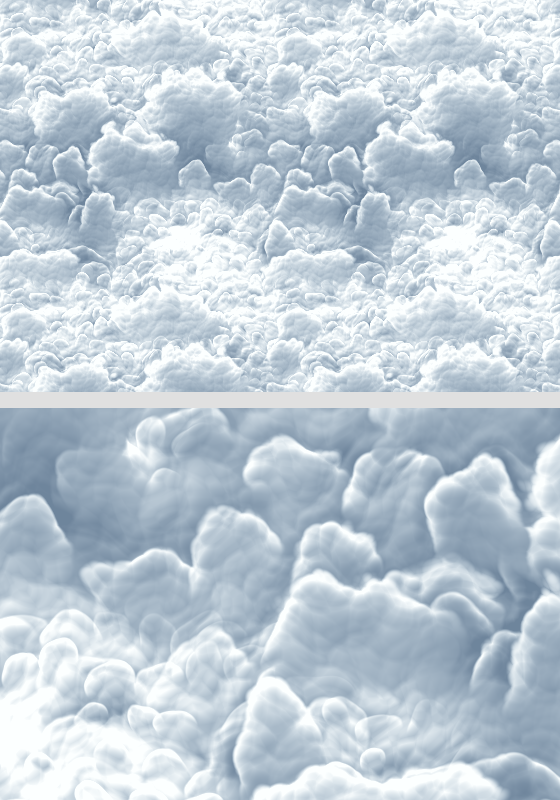
Top, the full canvas; bottom, a detail of the centre.
Give the GLSL for this texture, as a Shadertoy shader.

```glsl
// Billowing pale clouds on a seamless square tile, repeated about twice across.
// Rough domes are painted from back to front, each with a lit crown and a misty
// foot, over a broad light map; cellular noise adds the fine lumpy relief.

#define TILE 0.492                      // tile side, in canvas widths
#define SHADOW vec3(0.475, 0.56, 0.645)
#define LIGHT vec3(0.965, 0.983, 0.988)
#define MIST vec3(0.03, 0.06, 0.07)     // extra tint of the middle tones
#define RELIEF 0.021                    // strength of the fine lighting
#define RIM 4.0                         // sharpness of the lit crowns
#define ROUGHNESS 0.75                  // lumpiness of the outlines
#define CONTRAST 1.3
#define EXPOSURE 0.05
#define TAU 6.2831853

// Large domes: centre and radii in tile units, y down, back to front
const vec4 BOULDERS[11] = vec4[11](
    vec4(0.60, 0.17, 0.17, 0.11), vec4(0.08, 0.20, 0.07, 0.07),
    vec4(0.03, 0.30, 0.07, 0.06), vec4(0.28, 0.46, 0.14, 0.14),
    vec4(0.71, 0.44, 0.17, 0.17), vec4(0.48, 0.62, 0.15, 0.15),
    vec4(0.26, 0.62, 0.05, 0.08), vec4(0.11, 0.76, 0.10, 0.08),
    vec4(0.36, 0.80, 0.06, 0.11), vec4(0.01, 0.91, 0.05, 0.08),
    vec4(0.13, 0.98, 0.15, 0.07));

// Soft spots of light and shade: centre, radius, amount
const vec4 SPOTS[10] = vec4[10](
    vec4(0.73, 0.62, 0.12, -0.30), vec4(0.27, 0.74, 0.10, -0.25),
    vec4(0.33, 0.91, 0.12, -0.38), vec4(0.12, 0.55, 0.10, -0.12),
    vec4(0.70, 0.84, 0.15, 0.45), vec4(0.86, 0.51, 0.05, 0.45),
    vec4(0.96, 0.91, 0.05, -0.40), vec4(0.48, 0.49, 0.07, 0.30),
    vec4(0.44, 0.27, 0.06, 0.18), vec4(0.12, 0.40, 0.05, 0.25));

vec2 hash2(vec2 cell, float count) {
    cell = mod(cell, count);
    vec2 k = vec2(dot(cell, vec2(127.1, 311.7)), dot(cell, vec2(269.5, 183.3)));
    return fract(sin(k + count) * 43758.5);
}

// Periodic cellular noise: the highest of many round caps
float puffs(vec2 p, float count) {
    vec2 cell = floor(p * count), f = fract(p * count);
    float height = 0.0;
    for (int y = -1; y <= 1; y++)
    for (int x = -1; x <= 1; x++) {
        vec2 o = vec2(x, y), rnd = hash2(cell + o, count);
        vec2 d = o + rnd - f;
        float radius = 0.65 + 0.35 * fract(rnd.x * 17.0 + rnd.y * 9.0);
        height = max(height, 1.0 - dot(d, d) / (radius * radius));
    }
    return height;
}

float billows(vec2 p) {
    return 0.45 * puffs(p, 9.0) + 0.30 * puffs(p, 17.0)
         + 0.17 * puffs(p, 31.0) + 0.08 * puffs(p, 56.0);
}

// Broad light: bright upper band, dim lower band, soft spots
float lightMap(vec2 p) {
    float tone = 0.60 + 0.26 * cos(TAU * (p.y - 0.08));
    for (int i = 0; i < 10; i++) {
        vec2 d = p - SPOTS[i].xy;
        d = (d - round(d)) / SPOTS[i].z;
        tone += SPOTS[i].w * exp(-dot(d, d));
    }
    return tone;
}

// One dome: shade behind its crown, lit rim, foot fading into mist
void paintDome(inout float tone, inout float cover, vec2 q, float rough,
               float base, float weight) {
    float r = length(q) - rough;
    float crown = 1.0 - smoothstep(-0.5, 0.4, q.y + 0.3 * q.x);
    tone -= weight * 0.16 * crown * (1.0 - smoothstep(1.0, 1.5, r));
    float rim = crown * exp(-RIM * max(1.0 - r, 0.0));
    float mask = weight * (1.0 - smoothstep(0.93, 1.07, r))
               * (1.0 - smoothstep(0.25, 1.1, q.y));
    tone = mix(tone, 0.5 * base + 0.06 + 0.85 * rim, mask);
    cover = max(cover, mask);
}

// Scattered domes of varied shade on a jittered grid, upper rows first
void paintClumps(inout float tone, vec2 p, float count, float rough,
                 float base, float weight) {
    float cover = 0.0;
    vec2 cell = floor(p * count), f = fract(p * count);
    for (int y = -1; y <= 1; y++)
    for (int x = -1; x <= 1; x++) {
        vec2 o = vec2(x, y), rnd = hash2(cell + o, count);
        vec2 radii = vec2(0.36 + 0.24 * rnd.y, 0.32 + 0.22 * rnd.x);
        float shade = base + 0.7 * (fract(rnd.x * 13.0 + rnd.y * 7.0) - 0.35);
        paintDome(tone, cover, (f - o - 0.15 - 0.7 * rnd) / radii, rough, shade, weight);
    }
}

void mainImage(out vec4 fragColor, in vec2 fragCoord) {
    // Tile coordinates from the top left, bent by layered periodic sines
    vec2 p = vec2(fragCoord.x, iResolution.y - fragCoord.y) / (iResolution.x * TILE);
    p += 0.009 * sin(TAU * (vec2(3, 4) * p.yx + vec2(2, -1) * p))
       + 0.004 * sin(TAU * (vec2(9, 11) * p.yx + vec2(-5, 4) * p));

    // Fine relief lit from the upper left
    float height = billows(p);
    float slope = (billows(p + vec2(0.003, 0.007)) - height) / 0.0076;
    float rough = ROUGHNESS * (height - 0.6);

    // Back clumps, boulders, then small puffs in the bright open areas
    float base = lightMap(p), tone = base, cover = 0.0;
    paintClumps(tone, p, 8.0, rough, base, 0.75);
    for (int i = 0; i < 11; i++) {
        vec2 d = p - BOULDERS[i].xy;
        paintDome(tone, cover, (d - round(d)) / BOULDERS[i].zw, rough, base, 0.95);
    }
    float open = smoothstep(0.35, 0.75, base) * (1.0 - cover);
    paintClumps(tone, p, 18.0, rough, base + 0.1, 0.65 * open);

    // Smooth in the shade, crisp in the light
    float detail = mix(0.25, 1.0, smoothstep(0.1, 0.75, tone)) * (1.0 - 0.35 * cover);
    tone = 0.55 + CONTRAST * (tone - 0.55) + EXPOSURE;
    tone += detail * (RELIEF * slope + 0.35 * (height - 0.6));
    tone = clamp(tone, -0.08, 1.05);
    vec3 color = mix(SHADOW, LIGHT, tone) + MIST * tone * (1.0 - tone);
    fragColor = vec4(color, 1.0);
}
```
